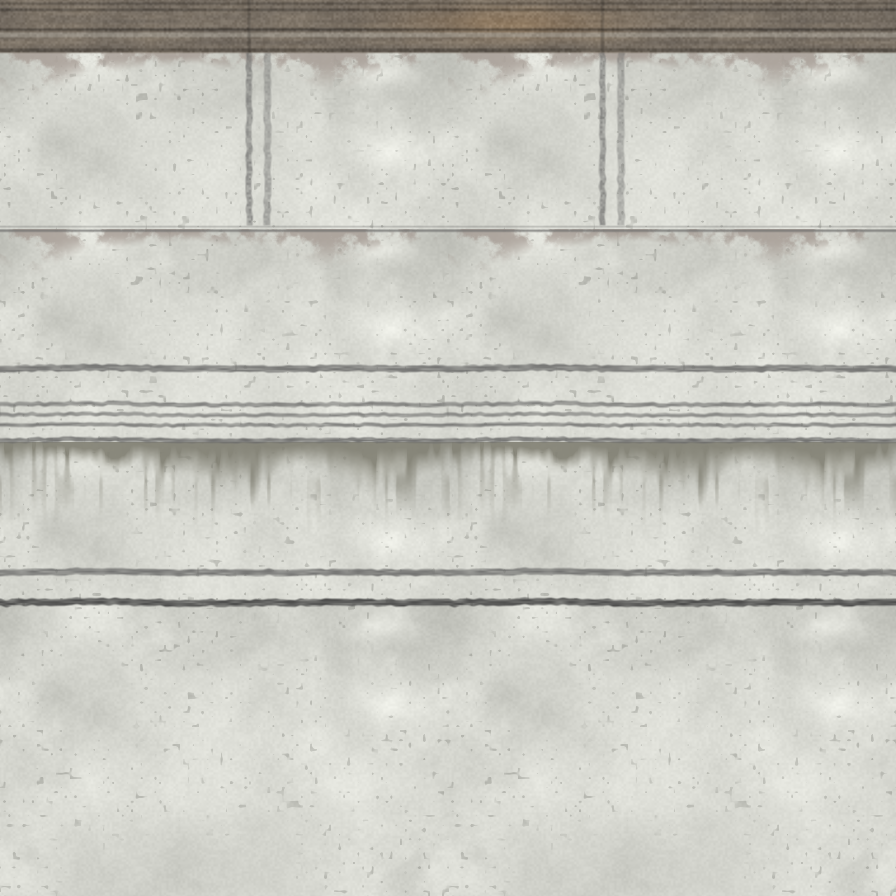
Write a three.js fragment shader that draws this texture.

```glsl
// Weathered pale concrete wall with a brown cornice, ruled grooves and rain stains.
// Mottling is tiled value noise, restarted below each ledge; grooves are wobbling
// distance bands, and the stains are noise masks that fade with depth.
varying vec2 vUv;

const vec3 CONCRETE = vec3(0.832, 0.836, 0.808);
const vec3 GROOVE = vec3(0.43, 0.43, 0.425);
const vec3 RUST = vec3(0.65, 0.61, 0.58);
const vec3 DRIP = vec3(0.50, 0.495, 0.445);
const vec3 CORNICE_DARK = vec3(0.37, 0.345, 0.32);
const vec3 CORNICE_LIGHT = vec3(0.56, 0.515, 0.455);
const float TILES = 2.0;            // grime repeats across the wall
const float CORNICE_Y = 0.941;      // ledges, from the top down
const float PANEL_Y = 0.744;
const float DRIP_Y = 0.507;
const float BASE_Y = 0.324;
const float JOINT_X = 0.278;
const float JOINT_GAP = 0.3945;
const float JOINT_TWIN = 0.0205;
const float SOFT = 0.0016;

float hash(vec2 p) {
  vec3 q = fract(vec3(p.xyx) * 0.1031);
  q += dot(q, q.yzx + 33.33);
  return fract((q.x + q.y) * q.z);
}

// Value noise that wraps in x after a whole number of cells
float noise(vec2 p, float period) {
  vec2 i = floor(p), f = fract(p);
  f = f * f * (3.0 - 2.0 * f);
  float x0 = mod(i.x, period), x1 = mod(i.x + 1.0, period);
  return mix(mix(hash(vec2(x0, i.y)), hash(vec2(x1, i.y)), f.x),
             mix(hash(vec2(x0, i.y + 1.0)), hash(vec2(x1, i.y + 1.0)), f.x), f.y);
}

float fbm(vec2 p, float cells) {
  float sum = 0.0, amp = 0.5;
  p *= cells;
  for (int i = 0; i < 5; i++) {
    sum += amp * noise(p, cells);
    p = p * 2.0 + vec2(0.0, 17.0);
    cells *= 2.0;
    amp *= 0.55;
  }
  return sum;
}

float band(float d, float halfWidth) {
  return 1.0 - smoothstep(halfWidth - SOFT, halfWidth + SOFT, abs(d));
}

float blob(vec2 p, vec2 centre, vec2 size) {
  vec2 d = (p - centre) / size;
  return exp(-dot(d, d));
}

// Horizontal groove with slow drift and a ragged edge
float groove(vec2 uv, float y, float halfWidth) {
  float x = uv.x * TILES;
  float drift = (noise(vec2(x * 5.0, 7.0), 5.0) - 0.5) * 0.005;
  float ragged = (noise(vec2(x * 70.0, y * 190.0), 70.0) - 0.5) * 0.0022;
  float wear = 0.65 + 0.4 * noise(vec2(x * 40.0, uv.y * 500.0), 40.0);
  return band(uv.y - y - drift - ragged, halfWidth) * wear;
}

vec3 cornice(vec2 uv, vec2 tile) {
  float streak = noise(vec2(tile.x * 6.0, uv.y * 210.0), 6.0);
  float grime = fbm(tile + 3.0, 12.0);
  vec3 col = mix(CORNICE_DARK, CORNICE_LIGHT, clamp(0.1 + 0.4 * streak + 0.5 * grime, 0.0, 1.0));
  col += vec3(0.08, 0.035, -0.015) * blob(uv, vec2(0.57, 0.975), vec2(0.12, 0.018));
  col = mix(col, vec3(0.65, 0.63, 0.59), 0.6 * band(uv.y - 0.961, 0.0025));
  col *= 1.0 - 0.3 * band(uv.y - 0.967, 0.0015) - 0.25 * band(uv.y - 0.944, 0.002);
  col *= 1.0 - 0.25 * band(uv.y - 0.989, 0.0015) - 0.2 * band(uv.y - 0.996, 0.0015);
  return col;
}

void main() {
  vec2 uv = vUv;
  vec2 tile = uv * TILES;
  float ledge = uv.y > PANEL_Y ? CORNICE_Y : uv.y > DRIP_Y ? PANEL_Y : uv.y > BASE_Y ? DRIP_Y : BASE_Y;
  float depth = ledge - uv.y;
  vec2 local = vec2(tile.x, depth * TILES);
  vec2 cell = vec2(fract(tile.x), depth);

  // Mottled concrete, pale scuffs, grain and pits
  float mottle = fbm(local, 5.0);
  float grain = noise(tile * 190.0, 190.0) - 0.5;
  vec3 col = CONCRETE + (mottle - 0.5) * 0.17 + grain * 0.035;
  col -= 0.045 * smoothstep(0.52, 0.72, fbm(local + vec2(0.0, 9.0), 4.0));
  float scuff = blob(cell, vec2(0.87, 0.022), vec2(0.06, 0.014)) + blob(cell, vec2(0.87, 0.112), vec2(0.07, 0.02));
  col += 0.08 * scuff * smoothstep(0.35, 0.6, fbm(local, 14.0));
  col -= 0.13 * smoothstep(0.83, 0.95, noise(tile * 95.0, 95.0)) * smoothstep(0.45, 0.65, mottle);

  // Broken rusty edge under the two upper ledges
  float upper = step(DRIP_Y, uv.y);
  float patches = blob(cell, vec2(0.07, 0.0), vec2(0.1, 1.0)) + blob(cell, vec2(0.74, 0.0), vec2(0.09, 1.0));
  float rustReach = 0.012 + 0.032 * patches + 0.012 * noise(vec2(tile.x * 16.0, 2.0), 16.0);
  float rust = (1.0 - smoothstep(0.2 * rustReach, rustReach, depth)) * smoothstep(0.36, 0.6, fbm(local + 5.0, 24.0));
  col = mix(col, RUST, 0.8 * upper * rust);

  // Rain drips below the middle ledge
  float dripZone = step(BASE_Y, uv.y) * step(uv.y, DRIP_Y);
  float heavy = blob(cell, vec2(0.53, 0.0), vec2(0.1, 1.0)) + blob(cell, vec2(0.83, 0.0), vec2(0.1, 1.0));
  float streak = noise(vec2(tile.x * 80.0, depth * 18.0), 80.0);
  float dripReach = 0.02 + 0.03 * heavy + 0.045 * streak * noise(vec2(tile.x * 9.0, 4.0), 9.0);
  float drip = (1.0 - smoothstep(0.0, dripReach, depth)) * (0.65 + 0.5 * mottle);
  drip += 0.4 * smoothstep(0.6, 0.95, streak) * (1.0 - smoothstep(0.02, 0.11, depth));
  col = mix(col, DRIP, clamp(dripZone * drip, 0.0, 0.9));

  // Paired vertical panel joints
  float jx = mod(uv.x - JOINT_X + 0.1, JOINT_GAP) - 0.1;
  float edge = (noise(vec2(uv.y * 120.0, floor(uv.x * 9.0)), 240.0) - 0.5) * 0.002;
  float inPanel = smoothstep(PANEL_Y + 0.003, PANEL_Y + 0.006, uv.y);
  float joint = 0.78 * band(jx + edge, 0.0033) + 0.58 * band(jx - JOINT_TWIN - edge, 0.0038);
  col = mix(col, GROOVE, joint * inPanel * (0.72 + 0.5 * grain));

  // Horizontal grooves
  float lines = 0.75 * band(uv.y - 0.7425, 0.0012) + 0.4 * band(uv.y - 0.747, 0.0008);
  lines += 0.9 * groove(uv, 0.588, 0.0036) + 0.8 * groove(uv, 0.548, 0.0023);
  lines += 0.75 * groove(uv, 0.5365, 0.002) + 0.8 * groove(uv, 0.525, 0.002);
  lines += 0.95 * groove(uv, 0.508, 0.0025) + 0.9 * groove(uv, 0.3605, 0.0036);
  col = mix(col, GROOVE, min(lines, 1.0));
  col = mix(col, GROOVE * 0.72, min(groove(uv, 0.3268, 0.0038), 1.0));

  vec3 top = cornice(uv, tile) + grain * 0.08;
  top *= 1.0 - 0.18 * band(jx, 0.0018);
  col = mix(col, top, smoothstep(CORNICE_Y - SOFT, CORNICE_Y + SOFT, uv.y));
  gl_FragColor = vec4(col, 1.0);
}
```
